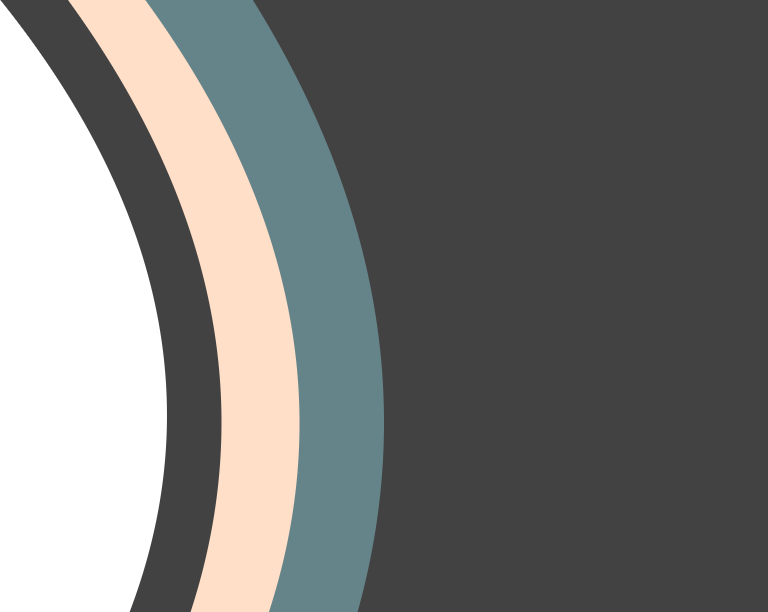
Give the GLSL for this background, as a Shadertoy shader.

```glsl
// Draws nested parabolic bands in white, charcoal, peach and teal on a charcoal ground.

const vec3 CHARCOAL = vec3(0.26);
const vec3 TEAL = vec3(0.398, 0.518, 0.537);
const vec3 PEACH = vec3(1.0, 0.873, 0.782);
const vec3 WHITE = vec3(1.0);

// Coverage of the area left of a parabola that opens to the left.
float leftOfParabola(vec2 uv, vec2 apex, float bend) {
    float rise = uv.y - apex.y;
    float offset = uv.x - apex.x + bend * rise * rise;
    vec2 pixelStep = vec2(1.0, 2.0 * bend * rise) / iResolution.xy;
    return clamp(0.5 - offset / length(pixelStep), 0.0, 1.0);
}

// Lays a filled parabola over the colour below it.
vec3 paintParabola(vec3 base, vec3 fill, vec2 uv, vec2 apex, float bend) {
    return mix(base, fill, leftOfParabola(uv, apex, bend));
}

void mainImage(out vec4 fragColor, in vec2 fragCoord) {
    vec2 uv = fragCoord / iResolution.xy;

    // Bands from the outermost to the innermost.
    vec3 color = CHARCOAL;
    color = paintParabola(color, TEAL, uv, vec2(0.5000, 0.3098), 0.3585);
    color = paintParabola(color, PEACH, uv, vec2(0.3900, 0.3082), 0.4196);
    color = paintParabola(color, CHARCOAL, uv, vec2(0.2884, 0.3098), 0.4196);
    color = paintParabola(color, WHITE, uv, vec2(0.2174, 0.3213), 0.4710);

    fragColor = vec4(color, 1.0);
}
```
